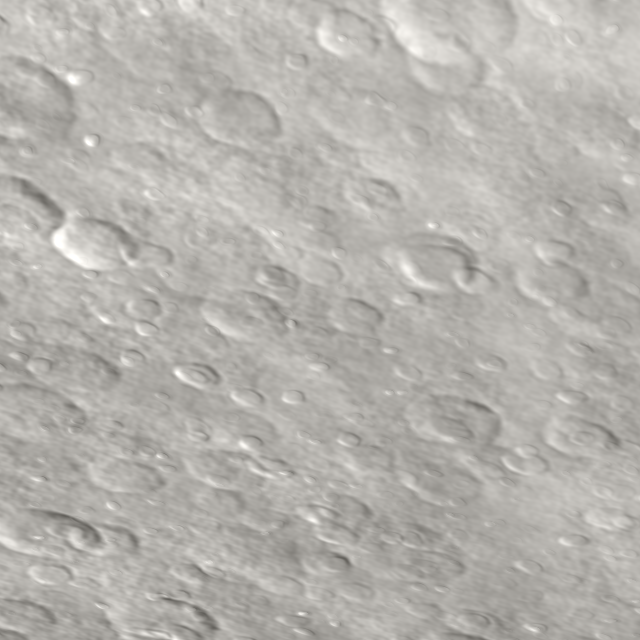
Give the GLSL for this texture, as a WebGL 1 fragment shader.

```glsl
precision highp float;
// Foreshortened grey cratered plain, lit from the upper right.
uniform vec2 u_resolution;

const vec3 MID_COLOR = vec3(0.70, 0.69, 0.67);
const vec2 LIT_SIDE = vec2(-0.78, -0.62);   // crater walls on this side catch light
const float ASPECT_BOTTOM = 0.36;           // foreshortening at the lower edge
const float ASPECT_GAIN = 0.36;             // how much it opens towards the top
const float TILT = 0.16;
const float CELL_SIZE = 0.30;               // spacing of the largest craters
const float CELL_SHRINK = 0.60;
const float SOFTNESS = 0.008;
const float CRATER_CONTRAST = 0.20;
const float RELIEF_CONTRAST = 0.058;
const float GRAIN_CONTRAST = 0.055;
const float ALBEDO_CONTRAST = 0.13;
const float TOP_GLOW = 0.10;

vec2 hash2(vec2 p) {
  vec3 q = fract(p.xyx * vec3(0.1031, 0.1030, 0.0973));
  q += dot(q, q.yzx + 33.33);
  return fract((q.xx + q.yz) * q.zy);
}

float cornerSlope(vec2 cell, vec2 offset) {
  float angle = 6.2832 * hash2(cell).x;
  return dot(vec2(cos(angle), sin(angle)), offset);
}

float gradientNoise(vec2 p) {
  vec2 i = floor(p), f = fract(p);
  vec2 u = f * f * f * (f * (f * 6.0 - 15.0) + 10.0);
  vec2 e = vec2(1.0, 0.0);
  return mix(mix(cornerSlope(i, f), cornerSlope(i + e, f - e), u.x),
             mix(cornerSlope(i + e.yx, f - e.yx), cornerSlope(i + 1.0, f - 1.0), u.x), u.y);
}

// Embossed noise: the slope of rough ground towards the light.
float groundRelief(vec2 p) {
  float sum = 0.0, weight = 0.8, freq = 12.0;
  mat2 turn = mat2(0.8, 0.6, -0.6, 0.8);
  vec2 light = LIT_SIDE * 0.3;
  for (int i = 0; i < 4; i++) {
    vec2 q = p * freq + float(i) * 19.7;
    sum += weight * (gradientNoise(q + light) - gradientNoise(q));
    p = turn * p;
    light = turn * light;
    weight *= 1.05;
    freq *= 1.8;
  }
  return sum;
}

// Fine mottling, nearly round as seen in the view.
float mottle(vec2 uv) {
  vec2 q = vec2(uv.x - 0.15 * uv.y, uv.y + 0.2 * uv.x);
  return gradientNoise(q * vec2(42.0, 60.0) + 3.3)
       + 0.8 * gradientNoise(q * vec2(84.0, 110.0) + 71.9);
}

// Light and shade of one crater; d is the offset from its centre.
float craterShade(vec2 d, float radius, float freshness, float smallness) {
  float dist = length(d);
  float r = dist / radius;
  float edge = max(0.08, SOFTNESS / radius);
  float side = dot(d, LIT_SIDE) / max(dist, 0.0001);
  float inner = side > 0.0 ? 0.35 : 0.6;
  float inside = 1.0 - smoothstep(1.0 - edge, 1.0 + edge, r);
  float wall = smoothstep(inner, 0.95, r) * inside;
  float flank = (1.0 - inside) * (1.0 - smoothstep(1.0, 1.4, r));
  float shade = side * (wall * (side > 0.0 ? 1.0 : 0.9) - 0.35 * flank);
  float strength = mix(0.3, 1.15, freshness * freshness);
  vec2 spot = d / radius - LIT_SIDE * 0.4;
  float glint = pow(freshness, 8.0) * smallness * exp(-2.5 * dot(spot, spot));
  return strength * (shade - 0.1 * inside) + 1.2 * glint;
}

// Scatter craters over jittered cells, from large to tiny.
float craterField(vec2 p) {
  float sum = 0.0, size = CELL_SIZE;
  for (int layer = 0; layer < 5; layer++) {
    float smallness = float(layer) / 4.0;
    float density = mix(0.9, 0.2, smallness);
    vec2 q = p / size + float(layer) * vec2(17.3, 9.1);
    vec2 home = floor(q);
    for (int y = -1; y <= 1; y++) {
      for (int x = -1; x <= 1; x++) {
        vec2 cell = home + vec2(float(x), float(y));
        vec2 place = hash2(cell + 51.7);
        vec2 kind = hash2(cell + 113.2);
        float present = step(hash2(cell + 7.9).y, density);
        float radius = mix(0.19, 0.38, kind.x) * size;
        vec2 d = (q - cell - mix(vec2(0.15), vec2(0.85), place)) * size;
        sum += present * craterShade(d, radius, kind.y, smallness);
      }
    }
    size *= CELL_SHRINK;
  }
  return sum;
}

void main() {
  vec2 uv = gl_FragCoord.xy / u_resolution;

  // Unfold the tilted view into flat ground coordinates.
  float depth = uv.y + TILT * uv.x;
  vec2 ground = vec2(uv.x, log(ASPECT_BOTTOM + ASPECT_GAIN * depth) / ASPECT_GAIN) + 4.0;
  vec2 warp = vec2(gradientNoise(ground * 13.0), gradientNoise(ground * 13.0 + 41.3));
  vec2 ragged = vec2(gradientNoise(ground * 40.0 + 3.1), gradientNoise(ground * 40.0 + 67.9));
  vec2 worn = ground + 0.014 * warp + 0.005 * ragged;

  // Rough highlands at left, smoother plain at upper right.
  float rugged = mix(1.25, 0.72, smoothstep(0.0, 1.0, 0.65 * uv.x + 0.35 * uv.y));
  float patches = mix(0.75, 1.25, smoothstep(-0.3, 0.35, gradientNoise(ground * 6.0 + 2.7)));
  float wear = max(0.15, 0.92 + 0.7 * gradientNoise(ground * 14.0 + 8.4)
                              + 0.7 * gradientNoise(ground * 35.0 + 14.2));

  // Broad patches drawn out along the tilt.
  vec2 streak = vec2(uv.x + 0.2 * uv.y, uv.y + 0.4 * uv.x);
  float albedo = gradientNoise(streak * vec2(3.0, 6.0) + 5.6)
               + 0.6 * gradientNoise(streak * vec2(9.0, 17.0) + 27.1);

  float shade = CRATER_CONTRAST * wear * craterField(worn)
              + patches * (RELIEF_CONTRAST * groundRelief(ground) + GRAIN_CONTRAST * mottle(uv));
  float tone = rugged * shade + ALBEDO_CONTRAST * albedo + TOP_GLOW * (uv.y - 0.42);
  gl_FragColor = vec4(clamp(MID_COLOR + tone, 0.0, 1.0), 1.0);
}
```
